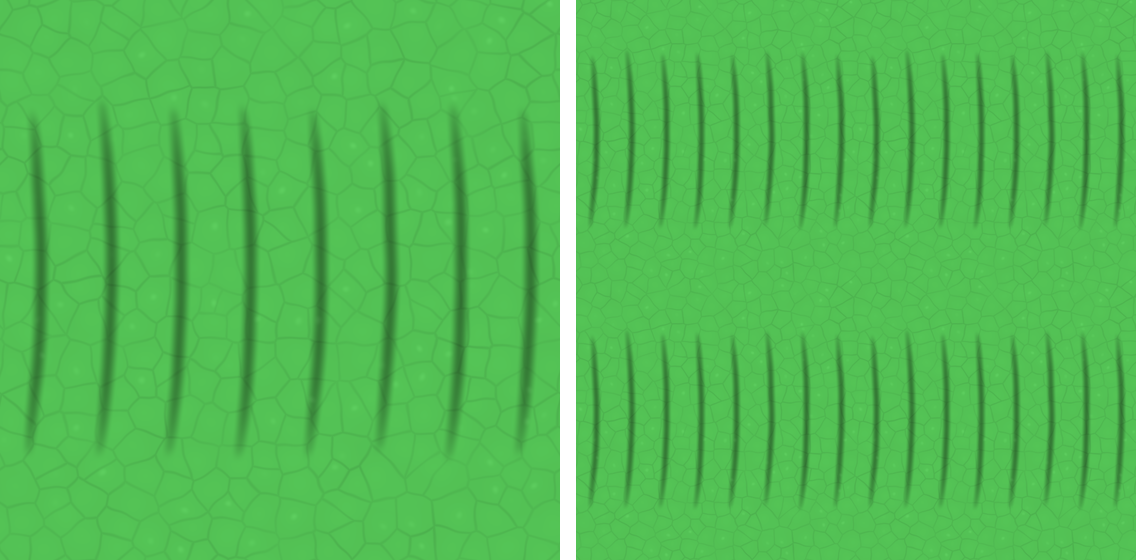
Left, the tile; right, the same tile 2 across and 2 down.
This pattern is drawn by a Shadertoy shader. Its source:

```glsl
// Soft dark bowed grooves on green leathery skin with a fine cell grain.
#define GROOVES 8.0
#define GROOVE_X 0.0735
#define GROOVE_HALF_WIDTH 0.0195
#define GROOVE_HALF_LENGTH 0.328
#define GROOVE_BOW 0.195
#define CELLS 18.0
#define CREASE_WIDTH 0.075
#define CREASE_DEPTH 0.075
#define WARP 0.12
#define SKIN_COLOR vec3(0.327, 0.762, 0.333)
#define GROOVE_COLOR vec3(0.205, 0.475, 0.208)

// Integer hash giving two values in 0..1
vec2 hash2(vec2 cell, float seed) {
    uvec2 q = uvec2(ivec2(cell)) * uvec2(1597334677u, 3812015801u);
    uint n = (q.x ^ q.y ^ (uint(seed) * 747796405u)) * 1597334677u;
    n = (n ^ (n >> 15)) * 2246822519u;
    n ^= n >> 13;
    uint m = n * 3266489917u;
    m ^= m >> 16;
    return vec2(float(n & 65535u), float(m & 65535u)) / 65535.0;
}

float cornerSlope(vec2 cell, vec2 offset, float period, float seed) {
    float angle = 6.28319 * hash2(mod(cell, period), seed).x;
    return dot(vec2(cos(angle), sin(angle)), offset);
}

// Gradient noise that wraps after a whole period
float wrapNoise(vec2 p, float period, float seed) {
    vec2 i = floor(p), f = fract(p), e = vec2(1.0, 0.0);
    vec2 u = f * f * f * (f * (f * 6.0 - 15.0) + 10.0);
    float low = mix(cornerSlope(i, f, period, seed),
                    cornerSlope(i + e.xy, f - e.xy, period, seed), u.x);
    float high = mix(cornerSlope(i + e.yx, f - e.yx, period, seed),
                     cornerSlope(i + e.xx, f - e.xx, period, seed), u.x);
    return mix(low, high, u.y);
}

vec2 toSeed(vec2 cell, vec2 p) {
    return cell + 0.04 + 0.92 * hash2(mod(cell, CELLS), 3.0) - p;
}

// Wrapping Voronoi: distance to border, distance to seed, random value of cell
vec3 skinCells(vec2 p) {
    vec2 base = floor(p), nearCell = base, nearest = vec2(8.0);
    for (int y = -1; y <= 1; y++)
    for (int x = -1; x <= 1; x++) {
        vec2 cell = base + vec2(x, y), r = toSeed(cell, p);
        if (dot(r, r) < dot(nearest, nearest)) {
            nearest = r;
            nearCell = cell;
        }
    }
    float border = 8.0;
    for (int y = -2; y <= 2; y++)
    for (int x = -2; x <= 2; x++) {
        vec2 r = toSeed(nearCell + vec2(x, y), p), d = r - nearest;
        if (dot(d, d) > 0.0001)
            border = min(border, dot(0.5 * (r + nearest), normalize(d)));
    }
    return vec3(border, length(nearest), hash2(mod(nearCell, CELLS), 9.0).y);
}

// Darkness of the bowed groove in this column, 0..1
float groove(vec2 uv) {
    float column = floor(uv.x * GROOVES);
    vec2 vary = hash2(vec2(column, 0.0), 21.0) - 0.5;
    float dy = uv.y - 0.5 + 0.012 * vary.x;
    float wobble = 0.0025 * wrapNoise(vec2(column + 0.5, uv.y * 8.0), 8.0, 5.0);
    float center = GROOVE_X + 0.002 * vary.y + wobble
                 - GROOVE_BOW * dy * dy + 0.011 * dy;
    float along = abs(dy) / (GROOVE_HALF_LENGTH + 0.012 * vary.y);
    float fade = max(0.0, 1.0 - pow(along, 4.0));
    fade *= smoothstep(1.0, 0.9, along);
    float width = GROOVE_HALF_WIDTH * mix(0.72, 1.0, fade);
    float dx = abs(uv.x - column / GROOVES - center);
    return fade * smoothstep(width, 0.0, dx);
}

void mainImage(out vec4 fragColor, in vec2 fragCoord) {
    vec2 uv = fragCoord / iResolution.xy;
    float pixel = CELLS / iResolution.y;

    // Slightly bent cell grid
    vec2 bend = vec2(wrapNoise(uv * 24.0, 24.0, 11.0), wrapNoise(uv * 24.0, 24.0, 12.0));
    vec3 cells = skinCells(uv * CELLS + WARP * bend);

    // Creases of uneven strength, and small glints in some cells
    float strength = 0.75 + 0.6 * wrapNoise(uv * 9.0, 9.0, 14.0);
    float crease = strength * smoothstep(max(CREASE_WIDTH, pixel), 0.0, cells.x);
    float glint = smoothstep(0.17, 0.0, cells.y) * smoothstep(0.6, 1.0, cells.z);
    float swell = smoothstep(0.6, 0.0, cells.y) - 0.5;
    float mottle = wrapNoise(uv * 12.0, 12.0, 17.0);

    vec3 color = mix(SKIN_COLOR, GROOVE_COLOR, groove(uv));
    color *= 1.0 - CREASE_DEPTH * crease + 0.012 * swell + 0.012 * mottle;
    color += 0.04 * glint * vec3(0.9, 1.0, 0.9);
    fragColor = vec4(color, 1.0);
}
```
